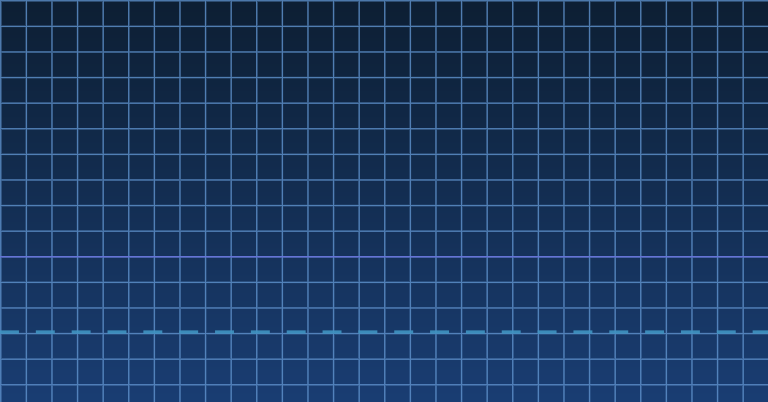
Reproduce this pattern procedurally as a Shadertoy shader.

```glsl
#define COLUMNS 30.0
#define LINE_WIDTH 0.056
#define LINE_OFFSET 0.03
#define ACCENT_ROW 10.0
#define DASH_Y 12.97
#define DASH_HEIGHT 0.13
#define DASH_PERIOD 1.4
#define DASH_LENGTH 0.74
#define GRID_COLOR vec3(0.37, 0.57, 0.80)
#define ACCENT_COLOR vec3(0.42, 0.44, 0.87)
#define DASH_COLOR vec3(0.25, 0.58, 0.76)
#define GRID_OPACITY 0.82

// Antialiased coverage of a band at distance d from its centre
float band(float d, float width, float pixel) {
    float halfWidth = 0.5 * width;
    float lo = max(d - 0.5 * pixel, -halfWidth);
    float hi = min(d + 0.5 * pixel, halfWidth);
    return clamp((hi - lo) / pixel, 0.0, 1.0);
}

// Signed offset to the nearest multiple of period
float nearest(float x, float period) {
    return x - period * round(x / period);
}

vec3 background(float depth) {
    return mix(vec3(0.05, 0.12, 0.20), vec3(0.10, 0.24, 0.45), depth);
}

void mainImage(out vec4 fragColor, in vec2 fragCoord) {
    // Grid cells, measured rightward and downward from the upper left
    float pixel = COLUMNS / iResolution.x;
    vec2 p = vec2(fragCoord.x, iResolution.y - fragCoord.y) * pixel;
    vec2 q = p - LINE_OFFSET;

    vec3 color = background(1.0 - fragCoord.y / iResolution.y);

    // Square grid
    float columns = band(nearest(q.x, 1.0), LINE_WIDTH, pixel);
    float rows = band(nearest(q.y, 1.0), LINE_WIDTH, pixel);
    color = mix(color, GRID_COLOR, GRID_OPACITY * max(columns, rows));

    // Violet horizontal accent
    float accent = band(q.y - ACCENT_ROW, LINE_WIDTH, pixel);
    color = mix(color, ACCENT_COLOR, 0.85 * accent);

    // Dashed horizontal line, starting with a full dash at the left edge
    float dashX = nearest(p.x - 0.5 * DASH_LENGTH, DASH_PERIOD);
    float dash = band(dashX, DASH_LENGTH, pixel)
               * band(p.y - DASH_Y, DASH_HEIGHT, pixel);
    color = mix(color, DASH_COLOR, 0.9 * dash);

    fragColor = vec4(color, 1.0);
}
```
